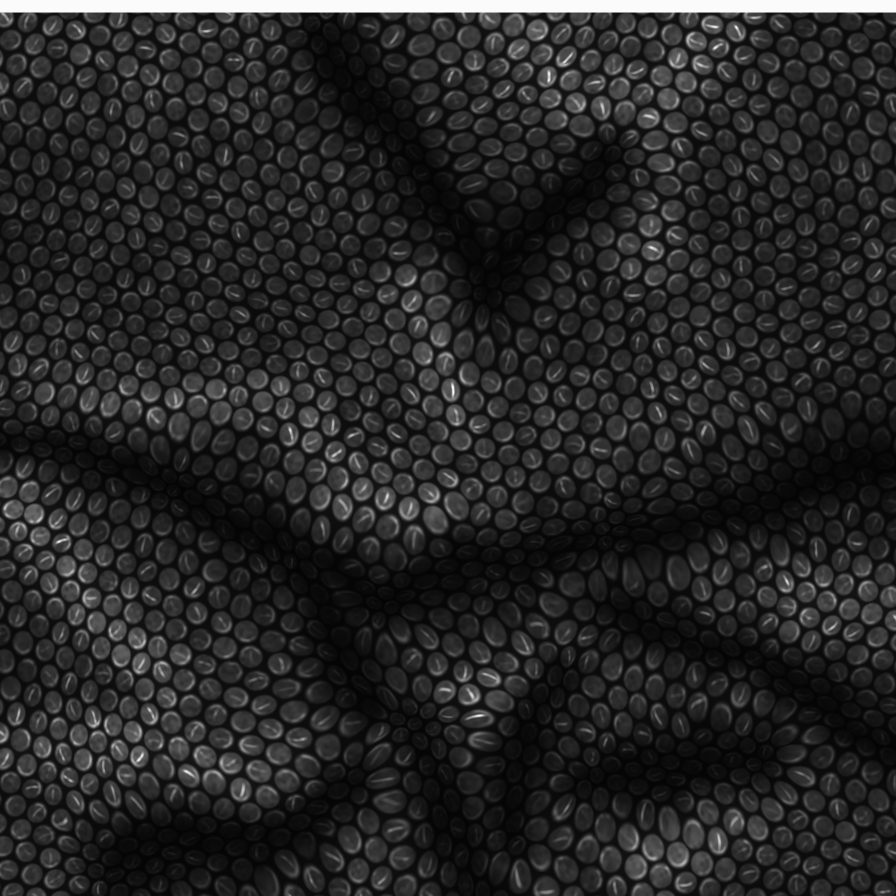
Write a Shadertoy shader that draws this texture.

```glsl
// Draped black fabric covered in small glossy round scales, with dark folds and lit ridges.
#define CELLS 36.0
#define TILT 0.3
#define WARP 0.032
#define DISK_RADIUS 0.45
#define EDGE_SOFTNESS 0.07
#define CREASE_WIDTH 0.042
#define RIDGE_WIDTH 0.043
#define SQUEEZE 0.45
#define GAP_TONE 0.035
#define DISK_TONE 0.145
#define GLOSS 0.34
#define BORDER 0.986

// Fold lines: start xy, end xy.
const vec4 CREASES[12] = vec4[12](
    vec4(.36, .97, .54, .68), vec4(.54, .67, .69, .82), vec4(.00, .53, .20, .45),
    vec4(.20, .45, .43, .33), vec4(.43, .33, .68, .42), vec4(.68, .42, 1.0, .47),
    vec4(.32, .36, .44, .20), vec4(.69, .34, 1.0, .17), vec4(.48, .18, .53, .00),
    vec4(.63, .27, .57, .08), vec4(.67, .14, .83, .15), vec4(.12, .02, .39, .12));
const vec4 RIDGES[12] = vec4[12](
    vec4(.56, .97, .73, .88), vec4(.79, .98, .73, .87), vec4(.73, .87, .74, .73),
    vec4(.05, .54, .33, .56), vec4(.33, .51, .40, .43), vec4(.40, .43, .53, .40),
    vec4(.45, .67, .50, .54), vec4(.00, .43, .20, .24), vec4(.00, .17, .31, .13),
    vec4(.90, .33, 1.0, .31), vec4(.72, .04, .80, .09), vec4(.50, .18, .62, .28));

float hash(vec2 p) {
    return fract(sin(dot(p, vec2(127.1, 311.7))) * 43758.5453);
}

float noise(vec2 p) {
    vec2 i = floor(p), f = fract(p);
    f = f * f * (3.0 - 2.0 * f);
    return mix(mix(hash(i), hash(i + vec2(1, 0)), f.x),
               mix(hash(i + vec2(0, 1)), hash(i + vec2(1, 1)), f.x), f.y);
}

vec2 noise2(vec2 p) {
    return vec2(noise(p), noise(p + 37.3)) - 0.5;
}

mat2 rotation(float a) {
    return mat2(cos(a), sin(a), -sin(a), cos(a));
}

// Vector from the nearest point of a segment to p.
vec2 fromSegment(vec2 p, vec4 s) {
    vec2 along = s.zw - s.xy, rel = p - s.xy;
    return rel - along * clamp(dot(rel, along) / dot(along, along), 0.0, 1.0);
}

// Nearest centre of a hexagonal lattice with unit spacing.
vec2 hexCentre(vec2 p) {
    vec2 period = vec2(1.0, 1.7320508);
    vec2 a = floor(p / period + 0.5) * period;
    vec2 b = (floor(p / period) + 0.5) * period;
    return dot(p - a, p - a) < dot(p - b, p - b) ? a : b;
}

// Tone of one scale: soft disk, lit rim and a random glint.
float scaleTone(vec2 p, out float disk) {
    vec2 centre = hexCentre(p);
    vec2 id = floor(centre * vec2(2.0, 1.1547) + 0.5);
    vec2 d = p - centre - 0.07 * (vec2(hash(id), hash(id + 9.1)) - 0.5);
    float h = hash(id + 3.7), g = hash(id + 21.3);
    d *= rotation(h * 6.28);
    d.y *= 1.0 + 0.16 * g;
    float r = length(d);
    disk = 1.0 - smoothstep(DISK_RADIUS - EDGE_SOFTNESS, DISK_RADIUS + EDGE_SOFTNESS, r);
    float rim = smoothstep(0.11, 0.0, abs(r - 0.34)) * smoothstep(-0.1, 0.35, d.x);
    vec2 q = d - vec2(0.0, 0.24 * (g - 0.5));
    float glint = smoothstep(0.11, 0.01, abs(q.y + 0.5 * q.x * q.x))
                * smoothstep(0.36, 0.12, abs(q.x));
    float grain = noise(p * 6.0 + h * 40.0);
    return DISK_TONE * (0.65 + 0.4 * h + 0.5 * grain)
         + GLOSS * (0.45 * rim + glint * g * g) * (0.4 + grain);
}

void mainImage(out vec4 fragColor, in vec2 fragCoord) {
    vec2 uv = fragCoord / iResolution.xy;
    vec2 foldPoint = uv + 0.045 * noise2(uv * 9.0) + 0.018 * noise2(uv * 25.0);

    // Folds shade the cloth and squeeze its pattern.
    float crease = 0.0, ridge = 0.0;
    vec2 squeeze = vec2(0.0);
    for (int i = 0; i < 12; i++) {
        vec2 c = fromSegment(foldPoint, CREASES[i]);
        vec2 r = fromSegment(foldPoint, RIDGES[i]);
        float near = exp(-dot(c, c) / (CREASE_WIDTH * CREASE_WIDTH));
        crease = max(crease, near);
        ridge = max(ridge, exp(-dot(r, r) / (RIDGE_WIDTH * RIDGE_WIDTH)));
        squeeze += fromSegment(uv, CREASES[i]) * near;
    }

    // Scales on the warped cloth.
    vec2 cloth = uv + WARP * noise2(uv * 5.0 + 4.0) + SQUEEZE * squeeze;
    cloth = rotation(TILT) * cloth * CELLS;
    float disk;
    float tone = scaleTone(cloth, disk);

    // Light over the drapery.
    float light = 0.62 + 0.6 * noise(uv * 4.0 + 11.0) + 0.25 * noise(uv * 13.0);
    light *= 1.0 - 0.25 * smoothstep(0.78, 0.95, uv.x);
    light = (light + 0.85 * ridge) * (1.0 - 0.84 * crease);
    float shade = light * mix(GAP_TONE, tone, disk) + 0.012;

    // Pale strip along the top edge.
    float strip = smoothstep(-0.001, 0.001, uv.y - BORDER);
    fragColor = vec4(vec3(mix(shade, 0.985, strip)), 1.0);
}
```
